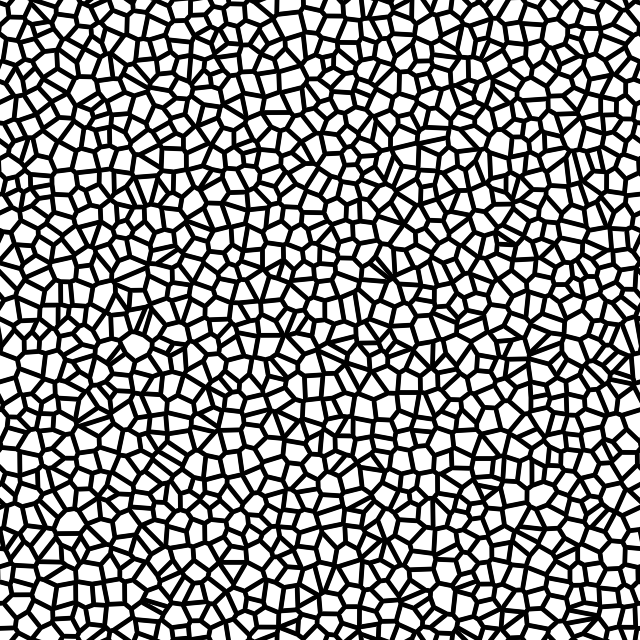
This pattern is drawn by a WebGL 1 fragment shader. Its source:

```glsl
precision highp float;
// Irregular white cells divided by even black walls: a Voronoi diagram of
// one freely jittered seed per grid square. Walls are drawn from the exact
// distance to the nearest bisector; the grid wraps, so the canvas tiles.

uniform vec2 u_resolution;

const float CELLS = 34.0; // grid squares per canvas side

// Two random values per grid square, wrapped at the canvas border.
vec2 hash2(vec2 square) {
    vec2 wrapped = mod(square, CELLS) + 7.0;
    vec3 p = fract(wrapped.xyx * vec3(0.1031, 0.1030, 0.0973));
    p += dot(p, p.yzx + 33.33);
    return fract((p.xx + p.yz) * p.zy);
}

// Distance from a point to the closest wall, in grid squares.
float wallDistance(vec2 point) {
    vec2 square = floor(point);
    vec2 local = point - square;

    // Nearest seed.
    vec2 nearest = vec2(9.0);
    for (int y = -2; y <= 2; y++) {
        for (int x = -2; x <= 2; x++) {
            vec2 offset = vec2(float(x), float(y));
            vec2 toSeed = offset + hash2(square + offset) - local;
            if (dot(toSeed, toSeed) < dot(nearest, nearest)) nearest = toSeed;
        }
    }

    // Closest bisector between that seed and any other.
    float closest = 9.0;
    for (int y = -2; y <= 2; y++) {
        for (int x = -2; x <= 2; x++) {
            vec2 offset = vec2(float(x), float(y));
            vec2 toSeed = offset + hash2(square + offset) - local;
            vec2 between = toSeed - nearest;
            if (dot(between, between) > 0.00001) {
                float d = dot(0.5 * (nearest + toSeed), normalize(between));
                closest = min(closest, d);
            }
        }
    }
    return closest;
}

void main() {
    vec2 uv = gl_FragCoord.xy / u_resolution;
    float pixel = CELLS / min(u_resolution.x, u_resolution.y);

    // Black walls of constant width with an edge about one pixel soft.
    float halfWidth = 0.128;
    float softness = 0.6 * pixel;
    float cell = smoothstep(halfWidth - softness, halfWidth + softness,
                            wallDistance(uv * CELLS));

    gl_FragColor = vec4(vec3(cell), 1.0);
}
```
